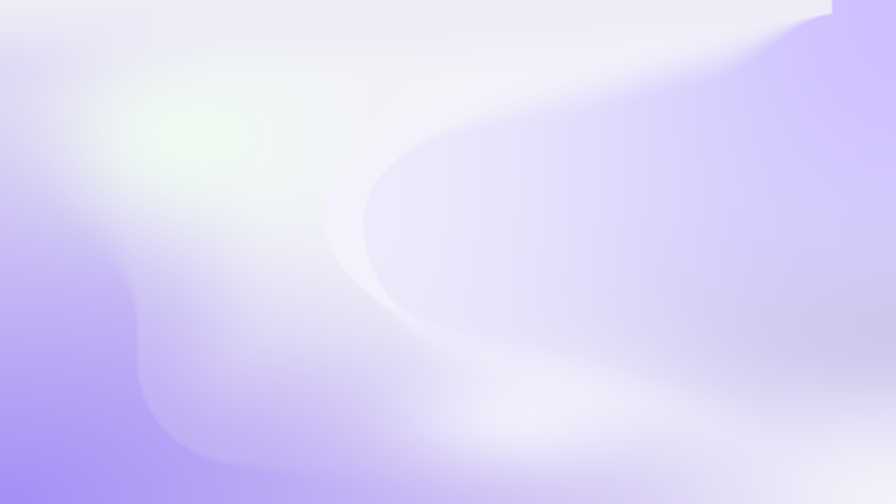
Give the GLSL for this background, as a Shadertoy shader.

```glsl
const vec3 DEEP_VIOLET = vec3(0.64, 0.56, 0.96);
const vec3 SOFT_LILAC  = vec3(0.87, 0.84, 0.96);
const vec3 SHEET_LOW   = vec3(0.80, 0.75, 0.955);
const vec3 SHEET_HIGH  = vec3(0.945, 0.95, 0.97);
const vec3 MINT        = vec3(0.94, 0.985, 0.945);
const vec3 TOP_HAZE    = vec3(0.93, 0.92, 0.965);
const vec3 RIBBON      = vec3(0.957, 0.945, 0.99);
const vec3 FILL_NEAR   = vec3(0.935, 0.915, 0.985);
const vec3 FILL_FAR    = vec3(0.84, 0.81, 0.99);
const vec3 FILL_LOW    = vec3(0.91, 0.89, 0.97);
const vec3 BRIGHT_VIOLET = vec3(0.81, 0.75, 1.0);
const vec3 GREY_LILAC  = vec3(0.80, 0.77, 0.92);
const vec3 WARM_WHITE  = vec3(0.955, 0.945, 0.98);

// Elliptical gaussian falloff
float glow(vec2 p, vec2 centre, vec2 radius) {
    vec2 q = (p - centre) / radius;
    return exp(-dot(q, q));
}

// Positive inside a box open to the upper right with a round corner
float cornerInside(vec2 p, vec2 corner, float radius) {
    vec2 q = corner + radius - p;
    return radius - length(max(q, 0.0)) - min(max(q.x, q.y), 0.0);
}

// Approximate distance inside a sideways bowl opening to the right
float bowlInside(vec2 p, vec2 tip, float bendUp, float bendDown, float flare) {
    float dy = p.y - tip.y;
    float bend = dy > 0.0 ? bendUp : bendDown;
    float quartic = dy > 0.0 ? flare : 0.0;
    float reach = bend * dy * dy + quartic * dy * dy * dy * dy;
    float slope = 2.0 * bend * dy + 4.0 * quartic * dy * dy * dy;
    return (p.x - tip.x - reach) / sqrt(1.0 + slope * slope);
}

// Violet corner fading outward under a pale rounded sheet
vec3 backdrop(vec2 p, vec2 uv) {
    vec3 colour = mix(DEEP_VIOLET, SOFT_LILAC, clamp(length(uv) / 0.8, 0.0, 1.0));
    float lift = smoothstep(0.2, 0.85, uv.y + 0.6 * uv.x);
    vec3 sheet = mix(SHEET_LOW, SHEET_HIGH, lift);
    float inside = cornerInside(p, vec2(0.273, 0.085), 0.2);
    float soft = 0.005 + 0.27 * smoothstep(0.35, 0.75, p.y)
               + 0.1 * smoothstep(0.35, 0.9, p.x);
    float cover = 0.4 * smoothstep(-soft, 0.004, inside)
                + 0.6 * smoothstep(-0.5 * soft, 0.28, inside);
    colour = mix(colour, sheet, cover);
    colour = mix(colour, MINT, 0.9 * glow(p, vec2(0.36, 0.725), vec2(0.24, 0.17)));
    return mix(colour, TOP_HAZE, smoothstep(0.84, 0.99, p.y));
}

// Lilac gradient held by the bowl
vec3 bowlColour(vec2 p) {
    vec3 colour = mix(FILL_NEAR, FILL_FAR, smoothstep(0.7, 1.65, p.x));
    colour = mix(colour, FILL_LOW, 0.8 * (1.0 - smoothstep(0.12, 0.55, p.y)));
    colour = mix(colour, BRIGHT_VIOLET, glow(p, vec2(1.8, 0.97), vec2(0.3, 0.35)));
    return mix(colour, GREY_LILAC, 0.85 * glow(p, vec2(1.78, 0.33), vec2(0.42, 0.17)));
}

void mainImage(out vec4 fragColor, in vec2 fragCoord) {
    vec2 uv = fragCoord / iResolution.xy;
    vec2 p = vec2(uv.x * 16.0 / 9.0, uv.y);
    vec3 colour = backdrop(p, uv);

    // White ribbon around the bowl, dissolving at both ends
    float ribbon = bowlInside(p, vec2(0.641, 0.572), 5.6, 3.8, 0.0);
    float ribbonSoft = 0.003 + 0.16 * smoothstep(0.62, 0.85, p.y)
                     + 0.1 * (1.0 - smoothstep(0.2, 0.42, p.y));
    float ribbonCover = smoothstep(-ribbonSoft, ribbonSoft, ribbon);
    ribbonCover *= smoothstep(0.04, 0.24, p.y);
    ribbonCover *= 1.0 - 0.6 * smoothstep(0.86, 1.0, p.y);
    colour = mix(colour, RIBBON, ribbonCover);

    // Bowl: crisp at its tip and top corner, soft between and below
    float bowl = bowlInside(p, vec2(0.72, 0.56), 4.15, 2.25, 7.5);
    bowl = max(bowl, p.x - 1.65);
    float bowlSoft = 0.004
        + 0.12 * smoothstep(0.75, 1.2, p.x) * (1.0 - smoothstep(1.4, 1.64, p.x))
        + 0.2 * (1.0 - smoothstep(0.15, 0.42, p.y));
    colour = mix(colour, bowlColour(p), smoothstep(-0.15 * bowlSoft - 0.002, bowlSoft, bowl));

    // Lights along the lower edge
    colour = mix(colour, RIBBON, 0.9 * glow(p, vec2(1.04, 0.175), vec2(0.24, 0.11)));
    colour = mix(colour, WARM_WHITE, glow(p, vec2(1.8, 0.0), vec2(0.33, 0.17)));

    fragColor = vec4(clamp(colour, 0.0, 1.0), 1.0);
}
```
